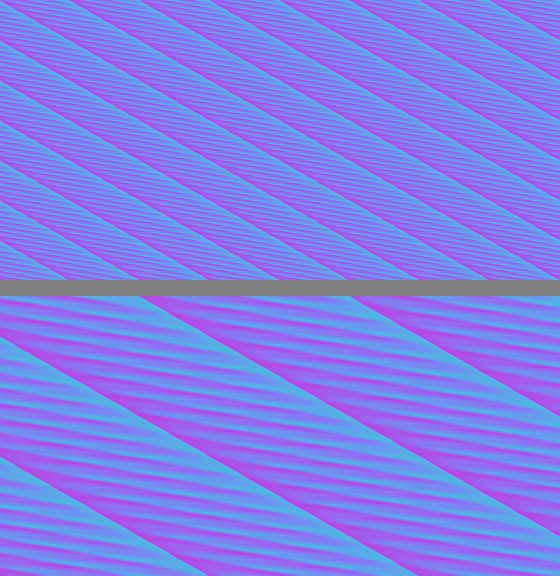
Top, the full canvas; bottom, a detail of the centre.
This texture map is drawn by a WebGL 2 fragment shader. Its source:

```glsl
#version 300 es
precision highp float;
// Narrow slanted magenta and cyan edges divide bands of fine shallow streaks.
// Each layer is a sawtooth over a whole number of cycles per side, so it tiles;
// the streaks carry most of the contrast between the edges.
uniform vec2 u_resolution;
out vec4 fragColor;

const vec3 CYAN = vec3(0.28, 0.74, 0.87);
const vec3 MAGENTA = vec3(0.74, 0.25, 0.88);
const vec3 MID_GLOW = vec3(0.0, 0.0, 0.075);

// Cycles across and up the canvas.
const vec2 BAND_CYCLES = vec2(8.0, 7.0);
const vec2 STREAK_CYCLES = vec2(20.0, 56.0);
const vec2 FIBRE_CYCLES = vec2(14.0, 97.0);

// Rises from 0 to 1, then falls back over the last part of the cycle.
float softSaw(float phase, float fall) {
    float f = fract(phase);
    return min(f / (1.0 - fall), (1.0 - f) / fall);
}

// Sawtooth layer from -0.5 to 0.5 with a fall at least one pixel wide.
float layer(vec2 uv, vec2 cycles, float minFall) {
    vec2 perPixel = cycles / u_resolution;
    float fall = clamp(length(perPixel), minFall, 0.5);
    return softSaw(dot(uv, cycles), fall) - 0.5;
}

// Gentle slope inside a band, steep towards both of its edges.
float bandProfile(float x) {
    return 0.22 * x + 11.5 * x * x * x * x * x;
}

// Cyan to magenta, with a bluer middle.
vec3 palette(float t) {
    return mix(CYAN, MAGENTA, t) + MID_GLOW * 4.0 * t * (1.0 - t);
}

void main() {
    vec2 uv = gl_FragCoord.xy / u_resolution;

    // Wide bands: magenta just right of each edge, cyan just left of it.
    float band = -layer(uv, BAND_CYCLES, 0.01);

    // Fine streaks and finer fibres fade out at both sides of a band.
    float streak = layer(uv, STREAK_CYCLES, 0.25);
    float fibre = layer(uv, FIBRE_CYCLES, 0.35);
    float envelope = 1.0 - 16.0 * band * band * band * band;

    float t = 0.49 + bandProfile(band) + envelope * (0.72 * streak + 0.25 * fibre);
    fragColor = vec4(palette(clamp(t, 0.0, 1.0)), 1.0);
}
```
